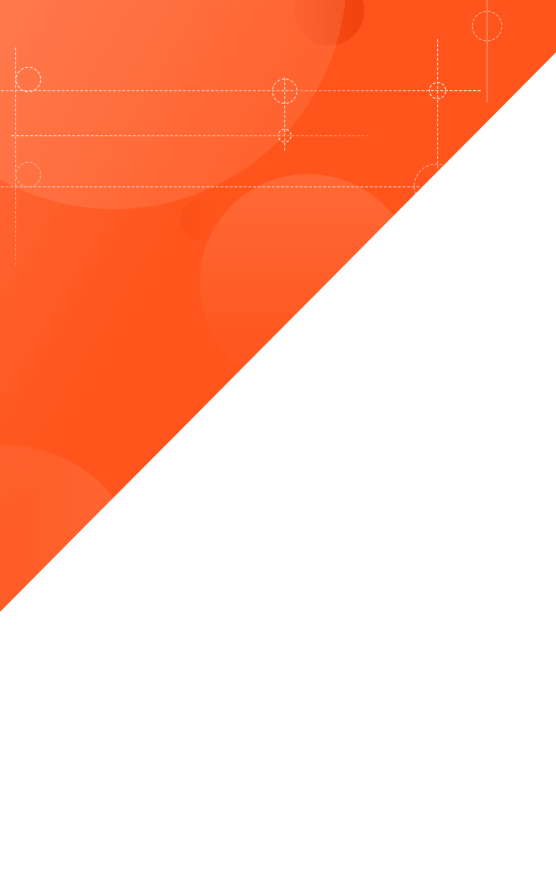
Write a Shadertoy shader that draws this background.

```glsl
// An orange corner cut off by a diagonal over white, with large translucent discs
// and thin dashed guide lines and rings. Discs, rings and lines are distance
// functions, blended in order; lengths are in canvas widths, y runs down from the top.

float px; // size of one pixel in canvas widths

float cover(float d) { return clamp(0.5 - d / px, 0.0, 1.0); }

float disc(vec2 p, vec2 centre, float radius) {
    return cover(length(p - centre) - radius);
}

// Repeating dashes along arc length t
float dashes(float t) {
    const float period = 0.0084;
    return cover((abs(fract(t / period) - 0.5) - 0.32) * period);
}

float stroke(float d) { return cover(abs(d) - 0.001); }

// Dashed straight line from a to b, its opacity going from fade.x to fade.y
float guide(vec2 p, vec2 a, vec2 b, vec2 fade) {
    float len = length(b - a);
    vec2 dir = (b - a) / len;
    float along = dot(p - a, dir);
    float across = dot(p - a, vec2(-dir.y, dir.x));
    float inside = cover(abs(along - 0.5 * len) - 0.5 * len);
    float opacity = mix(fade.x, fade.y, clamp(along / len, 0.0, 1.0));
    return stroke(across) * inside * dashes(along) * opacity;
}

float ring(vec2 p, vec2 centre, float radius, float opacity) {
    vec2 q = p - centre;
    return stroke(length(q) - radius) * dashes(atan(q.y, q.x) * radius) * opacity;
}

void mainImage(out vec4 fragColor, in vec2 fragCoord) {
    px = 1.0 / iResolution.x;
    vec2 p = vec2(fragCoord.x, iResolution.y - fragCoord.y) * px;
    const vec3 white = vec3(1.0);
    const vec3 deepOrange = vec3(0.93, 0.24, 0.04);

    // Orange ground, paler towards the left and top
    vec3 col = mix(vec3(1.0, 0.42, 0.23), vec3(1.0, 0.33, 0.105),
                   clamp((p.x + 0.6 * p.y) / 0.6, 0.0, 1.0));

    // Darker discs
    col = mix(col, deepOrange, disc(p, vec2(0.592, 0.019), 0.063)
              * mix(0.2, 0.75, smoothstep(0.53, 0.655, p.x)));
    col = mix(col, deepOrange, disc(p, vec2(0.36, 0.395), 0.036)
              * mix(0.22, 0.0, smoothstep(0.32, 0.4, p.x)));
    col = mix(col, deepOrange, disc(p, vec2(0.345, 0.163), 0.015) * 0.07);

    // Pale discs, each with its own fade
    col = mix(col, white, 0.095 * disc(p, vec2(0.205, -0.042), 0.418));
    col = mix(col, white, disc(p, vec2(0.554, 0.508), 0.195)
              * mix(0.11, 0.015, smoothstep(0.31, 0.68, p.y)));
    col = mix(col, white, disc(p, vec2(0.01, 1.048), 0.247)
              * mix(0.05, 0.09, smoothstep(0.0, 0.2, p.x)));

    // Horizontal guides
    float ink = guide(p, vec2(0.0, 0.163), vec2(0.53, 0.163), vec2(0.6, 0.5));
    ink = max(ink, guide(p, vec2(0.53, 0.163), vec2(0.866, 0.163), vec2(0.3, 0.85)));
    ink = max(ink, guide(p, vec2(0.019, 0.244), vec2(0.663, 0.244), vec2(0.7, 0.25)));
    ink = max(ink, guide(p, vec2(0.0, 0.336), vec2(0.757, 0.336), vec2(0.45, 0.6)));

    // Vertical guides, the last one unbroken
    ink = max(ink, guide(p, vec2(0.028, 0.084), vec2(0.028, 0.477), vec2(0.65, 0.2)));
    ink = max(ink, guide(p, vec2(0.512, 0.138), vec2(0.512, 0.272), vec2(0.7, 0.6)));
    ink = max(ink, guide(p, vec2(0.787, 0.069), vec2(0.787, 0.304), vec2(0.75, 0.5)));
    ink = max(ink, stroke(p.x - 0.876) * cover(p.y - 0.184) * 0.38);

    // Rings
    ink = max(ink, ring(p, vec2(0.051, 0.143), 0.022, 0.7));
    ink = max(ink, ring(p, vec2(0.051, 0.314), 0.022, 0.35));
    ink = max(ink, ring(p, vec2(0.512, 0.164), 0.022, 0.6));
    ink = max(ink, ring(p, vec2(0.512, 0.244), 0.0115, 0.7));
    ink = max(ink, ring(p, vec2(0.787, 0.163), 0.0146, 0.75));
    ink = max(ink, ring(p, vec2(0.876, 0.047), 0.0265, 0.45));
    ink = max(ink, ring(p, vec2(0.785, 0.335), 0.04, 0.45));
    col = mix(col, white, ink);

    // White beyond the diagonal
    float diagonal = (p.y + 1.0063 * p.x - 1.1004) / length(vec2(1.0, 1.0063));
    fragColor = vec4(mix(white, col, cover(diagonal)), 1.0);
}
```
